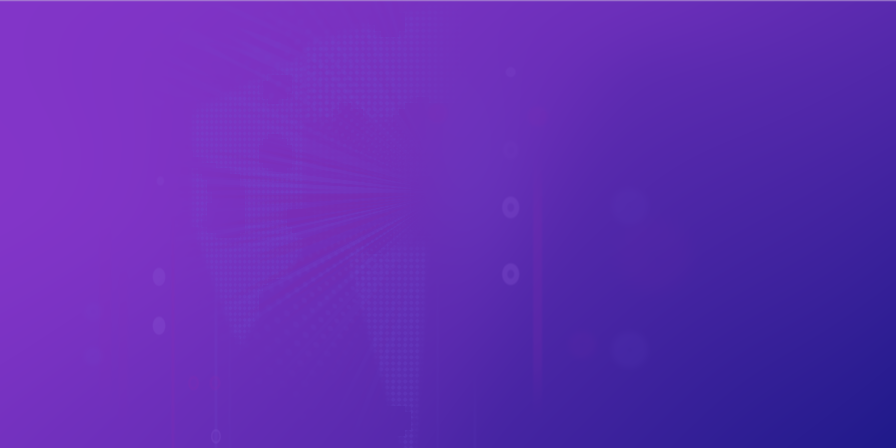
A WebGL 2 fragment shader for this background:

```glsl
#version 300 es
precision highp float;
// A violet to indigo gradient overlaid with two halftone map panels,
// perspective streaks running to a vanishing point, and columns of faint
// beads and light bars. Space is x 0..2, y 0..1, in canvas heights.
uniform vec2 u_resolution;
out vec4 fragColor;

vec2 hashGradient(vec2 cell) {
  float h = fract(sin(dot(cell, vec2(127.1, 311.7))) * 43758.55);
  return vec2(cos(h * 6.2832), sin(h * 6.2832));
}

float gradientNoise(vec2 p) {
  vec2 i = floor(p), f = fract(p);
  vec2 u = f * f * (3.0 - 2.0 * f);
  vec2 e = vec2(1.0, 0.0);
  float low = mix(dot(hashGradient(i), f), dot(hashGradient(i + e), f - e), u.x);
  float high = mix(dot(hashGradient(i + e.yx), f - e.yx),
                   dot(hashGradient(i + 1.0), f - 1.0), u.x);
  return mix(low, high, u.y);
}

// Soft window that is 1 between a and b
float band(float v, float a, float b, float soft) {
  return smoothstep(a - soft, a + soft, v) * (1.0 - smoothstep(b - soft, b + soft, v));
}

// Gaussian spot
float glow(vec2 p, vec2 center, vec2 size) {
  vec2 q = (p - center) / size;
  return exp(-dot(q, q));
}

// Vertical light bar, fading toward its ends
float bar(vec2 p, float x, float width, float bottom, float top) {
  return band(p.x, x - width, x + width, 0.004) * band(p.y, bottom, top, 0.1);
}

// Column of evenly spaced ellipses; hole is the inner radius fraction
float beads(vec2 p, vec2 start, float spacing, float count, vec2 radius, float hole, float soft) {
  float n = clamp(round((p.y - start.y) / spacing), 0.0, count - 1.0);
  float d = length((p - start - vec2(0.0, n * spacing)) / radius);
  return (1.0 - 0.3 * n / count) * (1.0 - smoothstep(1.0 - soft, 1.0 + soft, d))
       * mix(0.3, 1.0, smoothstep(hole - soft, hole + soft, d));
}

// Halftone dots, with cells knocked out by noise
float halftone(vec2 p, vec2 pitch) {
  vec2 wave = cos(6.2832 * p / pitch);
  vec2 cell = floor(p / pitch) * pitch;
  float land = smoothstep(-0.24, -0.18, gradientNoise(cell * 9.0 + 3.0));
  return land * (0.25 + 0.75 * smoothstep(-0.5, 1.4, wave.x + wave.y));
}

vec3 background(vec2 p) {
  float x = p.x * 0.5;
  float upper = 0.04 + 0.07 * x + 0.31 * x * x;
  float lower = 0.18 + 0.52 * x + 0.30 * x * x;
  float t = mix(lower, upper, p.y);
  t -= 0.09 * glow(p, vec2(0.15, 0.5), vec2(0.6, 0.38));
  // Slanted shadow edge right of the map
  float edge = p.x - mix(0.93, 1.33, p.y);
  t += 0.055 * smoothstep(-0.06, 0.2, edge) * smoothstep(1.0, 0.8, p.y) * smoothstep(2.1, 1.4, p.x);
  t += 0.01 * gradientNoise(p * 3.0);
  return mix(vec3(0.52, 0.21, 0.79), vec3(0.12, 0.10, 0.54), clamp(t, 0.0, 1.0));
}

void main() {
  vec2 p = gl_FragCoord.xy / u_resolution.y;
  p.x *= 2.0 * u_resolution.y / u_resolution.x;
  vec3 color = background(p);
  vec3 blue = vec3(0.43, 0.33, 0.84), magenta = vec3(0.55, 0.16, 0.69);

  // Broad glows: magenta inside the map, pale blue beside it
  color = mix(color, magenta, 0.22 * glow(p, vec2(0.76, 0.65), vec2(0.28, 0.28)));
  color = mix(color, blue, 0.13 * glow(p, vec2(1.05, 0.62), vec2(0.13, 0.24)));

  // Left map panel, tapering to a point at its foot
  float leftEdge = 0.43 + 0.37 * max(0.5 - p.y, 0.0);
  float left = band(p.x, leftEdge, 0.68, 0.012)
             * band(p.y, 0.22 + 1.5 * max(p.x - 0.53, 0.0), 0.75 + 0.5 * (p.x - 0.43), 0.02);
  color = mix(color, blue, 0.24 * left * halftone(p, vec2(0.0105, 0.013)));

  // Right map panel: upper land mass, faint middle and lower wedge
  float upperLand = smoothstep(0.67, 0.69, p.x) * smoothstep(1.06, 0.86, p.x)
                  * band(p.y, 0.73, 0.9 + 0.3 * (p.x - 0.68), 0.02);
  float middleLand = smoothstep(0.67, 0.7, p.x) * smoothstep(1.0, 0.85, p.x) * band(p.y, 0.45, 0.73, 0.02);
  float wedge = band(p.x, 0.78 + 0.3 * max(0.4 - p.y, 0.0), 0.95 - 0.06 * (0.4 - p.y), 0.012)
              * band(p.y, -0.1, 0.45, 0.03);
  float right = max(max(upperLand, 0.9 * wedge), 0.3 * middleLand);
  color = mix(color, blue, 0.25 * right * halftone(p, vec2(0.0135, 0.0135)));

  // Fine streaks and dotted rays leaving the vanishing point to the left
  vec2 ray = vec2(1.0, 0.57) - p;
  float reach = length(ray), angle = atan(-ray.y, max(ray.x, 0.001));
  angle = -angle;
  float fan = smoothstep(0.02, 0.14, ray.x) * band(reach, 0.08, 0.5, 0.16);
  float core = fan * band(angle, -0.25, 0.6, 0.2);
  float streak = gradientNoise(vec2(angle * 32.0, reach * 2.0));
  color = mix(color, magenta * 0.92, (0.16 * core + 0.05 * fan) * smoothstep(0.05, 0.25, streak));
  color = mix(color, blue, (0.10 * core + 0.05 * fan) * smoothstep(0.08, 0.3, -streak));
  vec2 rayCell = cos(6.2832 * vec2(angle * 14.0, log(reach + 0.01) * 18.0));
  float rayDots = smoothstep(0.4, 1.8, rayCell.x + rayCell.y) * band(abs(angle), 0.4, 0.95, 0.15);
  color = mix(color, blue, 0.12 * fan * rayDots);

  // Slanted light lines near the top left
  float slant = gradientNoise(vec2((p.y + 0.45 * p.x) * 45.0, p.x * 4.0));
  color = mix(color, blue, 0.13 * smoothstep(0.05, 0.3, slant) * glow(p, vec2(0.56, 0.88), vec2(0.14, 0.1)));

  // Vertical light bars
  float bars = 0.17 * bar(p, 1.2, 0.010, 0.15, 0.58) + 0.22 * bar(p, 0.386, 0.003, -0.1, 0.45)
             + 0.09 * bar(p, 0.235, 0.013, 0.14, 0.46) + 0.07 * bar(p, 0.275, 0.01, 0.1, 0.38);
  color = mix(color, magenta, bars);
  float threads = bar(p, 0.482, 0.002, -0.1, 0.33) + 0.5 * bar(p, 0.513, 0.001, -0.1, 0.25)
                + 0.5 * bar(p, 0.977, 0.001, -0.1, 0.33) + 0.5 * bar(p, 1.06, 0.002, -0.1, 0.1);
  color = mix(color, blue, 0.18 * threads);

  // Bead columns and blurred discs
  float rings = beads(p, vec2(1.14, 0.388), 0.149, 2.0, vec2(0.019, 0.024), 0.4, 0.15)
              + 0.2 * beads(p, vec2(1.14, 0.665), 1.0, 1.0, vec2(0.017, 0.02), 0.4, 0.25)
              + 0.5 * beads(p, vec2(1.14, 0.839), 1.0, 1.0, vec2(0.011), 0.0, 0.25)
              + beads(p, vec2(0.355, 0.273), 0.109, 2.0, vec2(0.014, 0.02), 0.0, 0.15)
              + 0.5 * beads(p, vec2(0.358, 0.596), 1.0, 1.0, vec2(0.008, 0.01), 0.0, 0.3)
              + 0.8 * beads(p, vec2(0.482, 0.026), 1.0, 1.0, vec2(0.011, 0.016), 0.7, 0.15);
  color = mix(color, vec3(0.55, 0.36, 0.85), 0.27 * rings);
  float discs = beads(p, vec2(1.406, 0.219), 0.32, 2.0, vec2(0.04), 0.0, 0.3)
              + beads(p, vec2(0.208, 0.205), 0.1, 2.0, vec2(0.02), 0.0, 0.4);
  color = mix(color, blue, 0.08 * discs);
  float warm = beads(p, vec2(1.2, 0.74), 1.0, 1.0, vec2(0.022), 0.0, 0.3)
             + beads(p, vec2(0.977, 0.747), 1.0, 1.0, vec2(0.022), 0.0, 0.3)
             + 0.5 * beads(p, vec2(1.46, 0.43), 1.0, 1.0, vec2(0.08), 0.0, 0.4)
             + 0.6 * beads(p, vec2(1.3, 0.23), 1.0, 1.0, vec2(0.03), 0.0, 0.4);
  vec2 pair = vec2(abs(p.x - 0.456), p.y);
  warm += 2.0 * beads(pair, vec2(0.024, 0.145), 1.0, 1.0, vec2(0.012, 0.016), 0.6, 0.2);
  color = mix(color, magenta, 0.11 * warm);

  // Pale hairline along the top
  color = mix(color, vec3(0.72, 0.62, 0.84), 0.6 * smoothstep(0.9955, 0.999, p.y));
  fragColor = vec4(color, 1.0);
}
```
